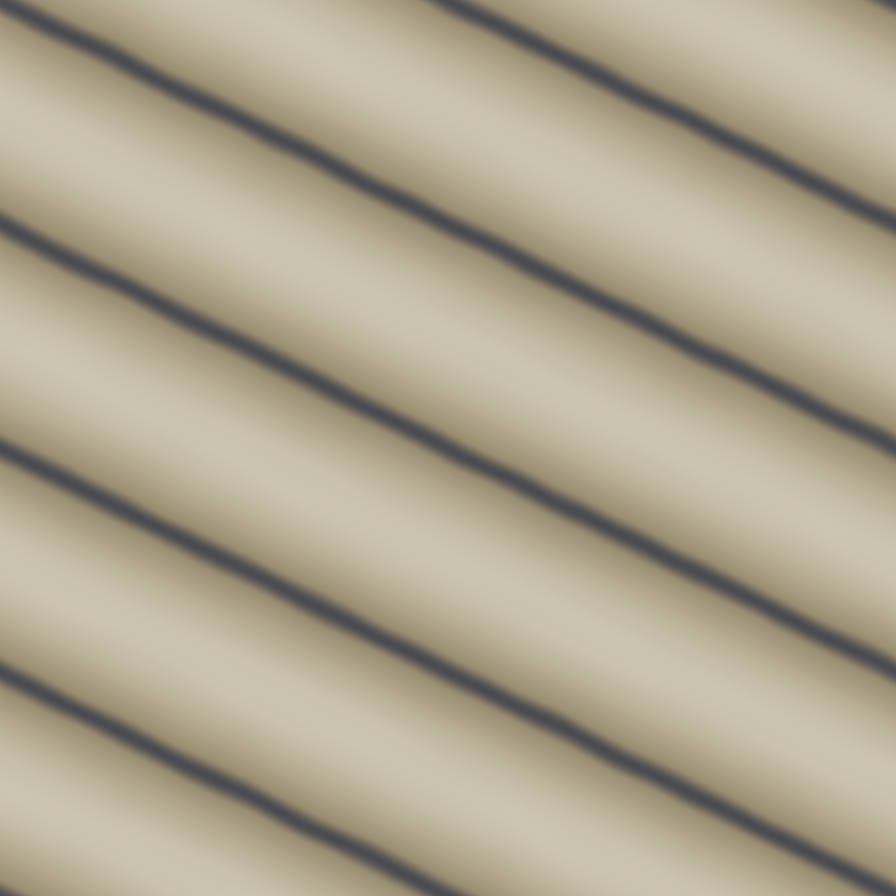
A Shadertoy shader for this pattern:

```glsl
const float TAU = 6.2831853;
const vec2 REPEATS = vec2(2.0, 4.0);            // bands across and down
const vec3 CREAM = vec3(0.797, 0.768, 0.682);
const vec3 TAN = vec3(0.545, 0.490, 0.372);
const vec3 SEAM = vec3(0.290, 0.292, 0.320);

float hash(vec2 p) {
    vec3 q = fract(vec3(p.xyx) * 0.1031);
    q += dot(q, q.yzx + 33.33);
    return fract((q.x + q.y) * q.z);
}

float cornerSlope(vec2 cell, vec2 offset) {
    float angle = TAU * hash(cell);
    return dot(vec2(cos(angle), sin(angle)), offset);
}

float gradientNoise(vec2 p) {
    vec2 i = floor(p), f = fract(p);
    vec2 w = f * f * f * (f * (f * 6.0 - 15.0) + 10.0);
    vec2 e = vec2(1.0, 0.0);
    float low = mix(cornerSlope(i, f), cornerSlope(i + e, f - e), w.x);
    float high = mix(cornerSlope(i + e.yx, f - e.yx), cornerSlope(i + e.xx, f - e.xx), w.x);
    return mix(low, high, w.y);
}

// 0 at a seam, 1 on the crest halfway between two seams
float crestDistance(float phase) {
    return 1.0 - abs(2.0 * fract(phase) - 1.0);
}

vec3 roundedBand(float crest) {
    return mix(TAN, CREAM, sin(crest * TAU * 0.25));
}

float seamMask(float crest, float width, float aa) {
    return 1.0 - smoothstep(0.0, width + aa, crest);
}

void mainImage(out vec4 fragColor, in vec2 fragCoord) {
    vec2 uv = fragCoord / iResolution.xy;
    float aa = 2.0 * length(REPEATS / iResolution.xy);

    // Diagonal phase with a slight waver
    float phase = dot(uv, REPEATS) + 0.012 * gradientNoise(uv * 14.0 + 3.7);
    float crest = crestDistance(phase);

    // Faint streaks running along the bands
    float along = dot(uv, vec2(2.0, -1.0));
    float streak = gradientNoise(vec2(along * 3.0, phase * 9.0) + 17.0);
    vec3 color = roundedBand(crest) * (1.0 + 0.012 * streak);

    // Soft dark seam of slightly uneven width
    float width = 0.16 + 0.02 * gradientNoise(uv * 18.0 + 41.0);
    color = mix(color, SEAM, seamMask(crest, width, aa));

    fragColor = vec4(color, 1.0);
}
```
